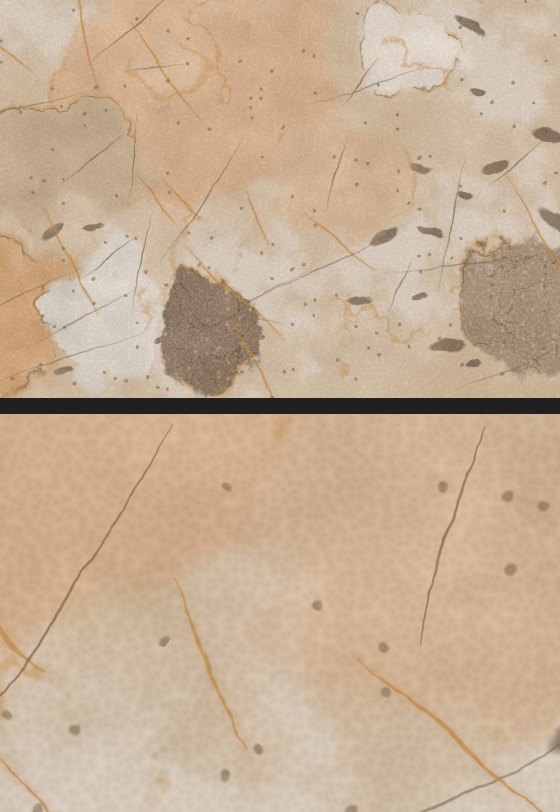
Top: the whole. Bottom: its middle third, enlarged.
Give the GLSL for this texture, as a Shadertoy shader.

```glsl
// Polished breccia marble: cream ground, pink, white and grey patches, ochre veins and dark chips.
#define CREAM vec3(0.805, 0.725, 0.630)
#define WHITE vec3(0.845, 0.805, 0.765)
#define OCHRE vec3(0.740, 0.530, 0.270)
#define BROWN vec3(0.480, 0.385, 0.290)
#define CHIP  vec3(0.490, 0.420, 0.345)
#define WARP 0.075
#define VEINS 33
#define VEIN_WIDTH 0.0026
#define CHIP_GRID 7.0
#define CHIP_SHARE 0.42
#define GRAIN 0.055
#define PATCHES 9

// Large patches, soft to sharp: centre and radii, then tint.
const vec4 SHAPE[PATCHES] = vec4[PATCHES](
    vec4(0.50, 0.78, 0.31, 0.27), vec4(0.87, 0.54, 0.20, 0.13),
    vec4(0.47, 0.85, 0.10, 0.07), vec4(0.17, 0.60, 0.17, 0.13),
    vec4(0.03, 0.20, 0.12, 0.23), vec4(1.06, 0.89, 0.12, 0.09),
    vec4(0.26, 0.21, 0.11, 0.20), vec4(1.32, 0.23, 0.13, 0.15),
    vec4(0.52, 0.17, 0.13, 0.19));
const vec3 TINT[PATCHES] = vec3[PATCHES](
    vec3(0.82, 0.68, 0.55), vec3(0.82, 0.70, 0.58),
    vec3(0.82, 0.71, 0.59), vec3(0.76, 0.67, 0.56),
    vec3(0.80, 0.63, 0.46), vec3(0.86, 0.82, 0.77),
    vec3(0.85, 0.82, 0.78), vec3(0.63, 0.55, 0.46),
    vec3(0.53, 0.45, 0.37));

vec2 hash2(vec2 p) {
    vec3 h = fract(p.xyx * vec3(0.1031, 0.1030, 0.0973));
    h += dot(h, h.yzx + 33.33);
    return fract((h.xx + h.yz) * h.zy);
}

// Layered sines, each bent by the sum of the coarser ones.
float waves(vec2 p) {
    float sum = 0.0, amp = 0.5;
    for (int i = 0; i < 7; i++) {
        p = mat2(0.8, 0.6, -0.6, 0.8) * p * 1.93 + 3.7;
        sum += amp * sin(p.x + 1.6 * sin(p.y) + 1.2 * sum);
        amp *= 0.55;
    }
    return sum;
}

// Cellular noise: nearest distance, second distance, cell id.
vec3 cells(vec2 p) {
    vec2 base = floor(p);
    vec3 best = vec3(9.0, 9.0, 0.0);
    for (int k = 0; k < 9; k++) {
        vec2 c = base + vec2(k % 3 - 1, k / 3 - 1);
        vec2 h = hash2(c + 40.0);
        float d = length(c + h - p);
        if (d < best.x) best = vec3(d, best.x, h.x);
        else best.y = min(best.y, d);
    }
    return best;
}

float stroke(float d, float width, float px) {
    return smoothstep(width + px, max(width - px, 0.0), d) * min(1.0, 2.0 * width / px);
}

void mainImage(out vec4 fragColor, in vec2 fragCoord) {
    float px = 1.0 / iResolution.y;
    vec2 p = fragCoord * px;
    vec2 bend = vec2(waves(p * 4.0), waves(p.yx * 4.0 + 7.0));
    vec2 q = p + WARP * bend;
    float cloud = waves(p * 3.0 + 19.0);
    float fine = waves(p * 14.0 + 5.0);

    // Cream ground with pale clouds and tan shadows
    vec3 col = CREAM + 0.02 * fine;
    col = mix(col, WHITE, 0.75 * smoothstep(0.05, 0.75, cloud + 0.3 * fine));
    col = mix(col, vec3(0.76, 0.66, 0.53), 0.55 * smoothstep(0.15, 0.8, -cloud));

    // Large patches with stained, broken rims
    float open = 1.0, grey = 0.0;
    for (int i = 0; i < PATCHES; i++) {
        vec4 s = SHAPE[i];
        vec2 e = abs(q - s.xy) / s.zw;
        float d = (pow(dot(e * e, e) + 1e-5, 0.333) - 1.0) * min(s.z, s.w);
        float soft = mix(0.035, 0.007, float(i) / float(PATCHES - 1));
        float mask = smoothstep(soft, -soft, d + 0.012 * fine);
        vec3 tint = TINT[i] + 0.025 * cloud + 0.025 * fine;
        col = mix(col, tint, mask * 0.94);
        open *= 1.0 - mask;
        grey = i > 6 ? max(grey, mask) : grey * (1.0 - mask);
        float broken = smoothstep(0.0, 0.5, bend.x + 0.4 * fine);
        col = mix(col, OCHRE, 0.35 * broken * smoothstep(0.012, 0.0, abs(d)));
        if (i > 2) col = mix(col, BROWN, 0.6 * broken * stroke(abs(d + 0.003), 0.0012, px));
    }

    // Wispy ochre stains
    float wisp = smoothstep(0.07, 0.0, abs(cloud - 0.18)) * smoothstep(0.15, 0.6, bend.y);
    col = mix(col, OCHRE, 0.4 * wisp * (1.0 - grey));

    // Elongated dark chips, mostly in the open ground
    vec2 g = p * CHIP_GRID;
    for (int k = 0; k < 9; k++) {
        vec2 c = floor(g) + vec2(k % 3 - 1, k / 3 - 1);
        vec2 h = hash2(c + 11.0), r = hash2(c + 71.0);
        float a = mix(-0.7, 0.6, r.x);
        vec2 v = mat2(cos(a), -sin(a), sin(a), cos(a)) * (g - c - h);
        v += 0.11 * vec2(fine, bend.x);
        float d = length(v / (mix(0.12, 0.34, r.y * r.y) * vec2(1.0, 0.42))) - 1.0;
        float mask = smoothstep(0.2, -0.2, d + 0.35 * fine) * step(hash2(c + 131.0).x, CHIP_SHARE);
        col = mix(col, CHIP + 0.04 * fine, 0.85 * mask * mix(0.08, 1.0, open));
    }

    // Veins: steep ochre, steep brown and faint flat cracks
    vec2 w = p + 0.012 * bend + 0.002 * fine;
    for (int i = 0; i < VEINS; i++) {
        vec2 h = hash2(vec2(i, 3)), r = hash2(vec2(i, 57));
        int kind = i % 3;
        float a = (kind == 0 ? -1.05 : kind == 1 ? 1.05 : 0.1) + (r.x - 0.5) * 0.9;
        vec2 dir = vec2(cos(a), sin(a)), o = w - h * vec2(1.41, 1.0);
        float len = mix(0.05, 0.22, r.y), t = clamp(dot(o, dir), -len, len);
        float d = length(o - dir * t);
        float width = VEIN_WIDTH * (kind == 0 ? 0.85 : 0.5) * (1.0 - 0.8 * abs(t) / len);
        vec3 ink = kind == 0 ? OCHRE : BROWN;
        if (kind == 0) col = mix(col, OCHRE, 0.15 * smoothstep(0.008, 0.0, d));
        col = mix(col, ink, (kind == 2 ? 0.55 : 0.7) * stroke(d, width, px));
    }

    // Cracks and pale flecks in the grey blocks
    vec3 net = cells(q * 11.0);
    col = mix(col, col * 0.7, 0.6 * grey * smoothstep(0.04, 0.0, net.y - net.x));
    vec3 fleck = cells(p * 38.0 + 0.2 * fine);
    float dot1 = smoothstep(0.24, 0.1, fleck.x);
    col = mix(col, CREAM, 0.4 * grey * dot1 * step(0.72, fleck.z));

    // Scattered dark pits and fine grain
    col = mix(col, BROWN, 0.55 * dot1 * step(fleck.z, 0.07));
    col += GRAIN * (cells(p * 130.0).x - 0.45) * (1.0 + grey);
    fragColor = vec4(clamp(col, 0.0, 1.0), 1.0);
}
```
